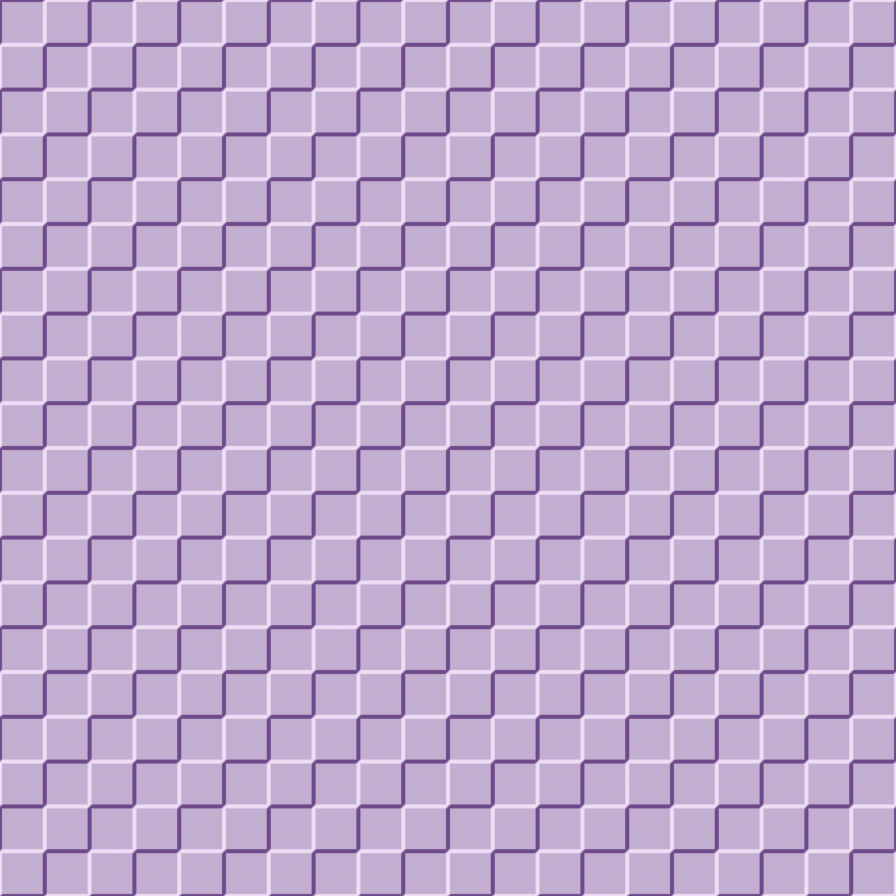
Write a Shadertoy shader that draws this pattern.

```glsl
// A lilac checkerboard of square tiles, alternately sunken and raised.
// Each grid line is dark or light by the parity of its nearest grid corner,
// so the bevels join into rising stairs; wrapping sines tint the tiles faintly.

const float TILES = 20.0;        // even, so the checker wraps
const float HALF_LINE = 0.045;   // half line width, in tiles
const float TAU = 6.2831853;

const vec3 LILAC = vec3(0.762, 0.682, 0.817);
const vec3 SHADOW = vec3(0.43, 0.29, 0.54);
const vec3 LIGHT = vec3(0.93, 0.87, 0.96);

// Layered sines with whole frequencies, so they wrap over the unit square
float tintWave(vec2 uv) {
    float a = sin(TAU * dot(uv, vec2(37.0, 23.0)));
    float b = sin(TAU * dot(uv, vec2(-29.0, 41.0)) + 2.0 * a);
    return 0.5 * (a + b);
}

// Soft band around the nearest grid line
float gridLine(vec2 offset, float halfWidth, float soft) {
    float d = min(abs(offset.x), abs(offset.y));
    return 1.0 - smoothstep(halfWidth - soft, halfWidth + soft, d);
}

// +1 at even grid corners, -1 at odd ones
float cornerSign(vec2 corner) {
    return 1.0 - 2.0 * mod(corner.x + corner.y, 2.0);
}

void mainImage(out vec4 fragColor, in vec2 fragCoord) {
    vec2 uv = fragCoord / iResolution.xy;
    vec2 p = vec2(uv.x, 1.0 - uv.y) * TILES;   // rows run downward
    float pixel = TILES / min(iResolution.x, iResolution.y);
    float soft = max(0.5 * pixel, 0.018);

    // Position relative to the nearest corner of the grid
    vec2 corner = floor(p + 0.5);
    vec2 offset = p - corner;

    // The diagonal miter through a corner parts dark arms from light ones
    float side = cornerSign(corner) * (offset.x + offset.y) * 0.7071;
    float dark = smoothstep(-soft, soft, side);
    float miter = smoothstep(0.0, 0.035, abs(side));

    // Tile face, then the bevel lines
    vec3 face = LILAC + vec3(0.003, -0.005, 0.012) * tintWave(uv);
    vec3 bevel = mix(LIGHT, SHADOW, dark);
    float ink = gridLine(offset, HALF_LINE, soft) * mix(0.5, 1.0, miter);

    fragColor = vec4(mix(face, bevel, ink), 1.0);
}
```
